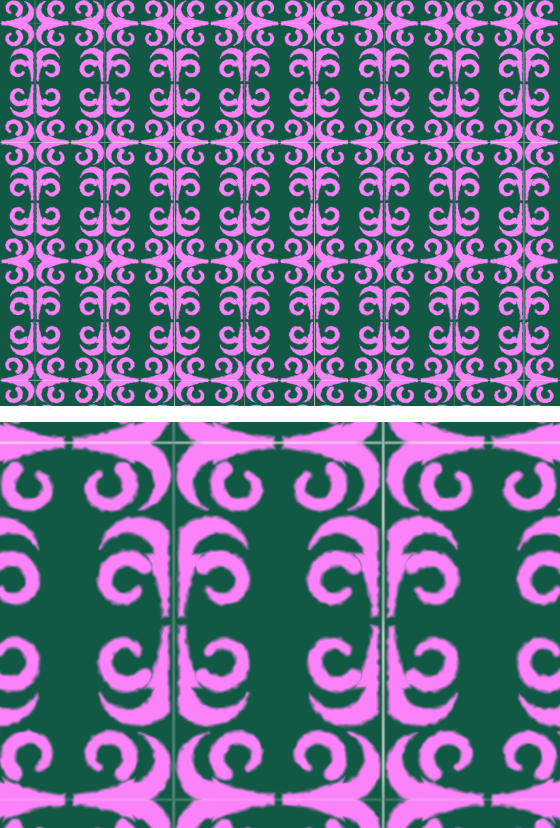
Top: the whole. Bottom: its middle third, enlarged.
Reproduce this pattern procedurally as a Shadertoy shader.

```glsl
const float TAU = 6.2831853;
const vec2 CANVAS = vec2(768.0, 558.0);
const vec2 REPEAT = vec2(95.8, 163.5);
const vec2 FIRST_SEAM = vec2(48.0, 35.5);
const vec3 GREEN = vec3(0.07, 0.35, 0.27);
const vec3 PINK = vec3(0.99, 0.51, 0.98);
const vec3 SEAM_LIGHT = vec3(0.92, 0.90, 0.88);

float hash(vec2 p) {
    p = fract(p * vec2(0.1031, 0.1130));
    p += dot(p, p.yx + 33.33);
    return fract((p.x + p.y) * p.x * 17.0);
}

float valueNoise(vec2 p) {
    vec2 cell = floor(p), f = fract(p);
    f = f * f * (3.0 - 2.0 * f);
    float low = mix(hash(cell), hash(cell + vec2(1, 0)), f.x);
    float high = mix(hash(cell + vec2(0, 1)), hash(cell + 1.0), f.x);
    return mix(low, high, f.y);
}

// Distance to the round brush placed at fraction t of a clockwise spiral arc
float brushDistance(vec2 p, float t, float start, float span, vec2 radius, vec2 width) {
    float angle = start - span * t;
    vec2 center = mix(radius.x, radius.y, t) * vec2(cos(angle), sin(angle));
    return length(p - center) - mix(width.x, width.y, t * t);
}

float taperedArc(vec2 p, float startDeg, float spanDeg, vec2 radius, vec2 width) {
    float start = radians(startDeg), span = radians(spanDeg);
    float t = min(mod(start - atan(p.y, p.x), TAU) / span, 1.0);
    return min(brushDistance(p, t, start, span, radius, width),
               brushDistance(p, 0.0, start, span, radius, width));
}

// Half a scroll: x is the distance from its axis, y runs from foot to leaf
float scrollDistance(vec2 p, float footWidth) {
    float flare = (p.x - footWidth - 0.0085 * p.y * p.y) * 0.88;
    float trunk = max(flare, max(p.y - 31.0, 2.0 - p.y));
    float leaf = taperedArc(p - vec2(17.5, 28.0), 170.0, 152.0, vec2(14.5, 17.0), vec2(5.7, 0.3));
    float curl = taperedArc(p - vec2(22.0, 18.0), 140.0, 285.0, vec2(11.5, 7.0), vec2(3.7, 2.0));
    return min(trunk, min(leaf, curl));
}

float seamLine(float offset, float halfWidth, float soft) {
    return 1.0 - smoothstep(halfWidth - soft, halfWidth + soft, abs(offset));
}

void mainImage(out vec4 fragColor, in vec2 fragCoord) {
    vec2 p = fragCoord / iResolution.xy * CANVAS;
    float pixel = CANVAS.y / iResolution.y;
    float soft = max(1.25, 0.7 * pixel);

    // Mirrored repeat around the crossing of two seams
    vec2 grid = (p - FIRST_SEAM) / REPEAT;
    vec2 index = floor(grid + 0.5);
    vec2 offset = (grid - index) * REPEAT;
    vec2 fold = abs(offset);
    vec2 foot = 0.5 * REPEAT - fold;

    // Upright scrolls are split along the seam, level ones are joined
    float upright = max(scrollDistance(vec2(fold.x, foot.y), 5.2), 2.1 - fold.x);
    float level = scrollDistance(vec2(fold.y * 1.1, foot.x * 1.03), 2.8);
    float rough = (valueNoise(p * 0.42) - 0.5) * 1.1 + 0.1;
    float shape = min(upright, level) + rough;
    vec3 color = mix(PINK, GREEN, smoothstep(-soft, soft, shape));

    // Worn light seams, some of them brighter
    float turn = mod(index.x * 3.0, 8.0);
    float brightColumn = step(3.5, turn) * step(turn, 6.5);
    float brightRow = 1.0 - mod(index.y, 2.0);
    float wear = 0.7 + 0.3 * valueNoise(p * 0.07);
    float column = seamLine(offset.x, 0.6, 0.5 * soft) * mix(0.35, 0.85, brightColumn);
    float row = seamLine(offset.y, 0.6, 0.5 * soft) * mix(0.25, 0.75, brightRow);
    color = mix(color, SEAM_LIGHT, max(column, row) * wear);

    fragColor = vec4(color, 1.0);
}
```
